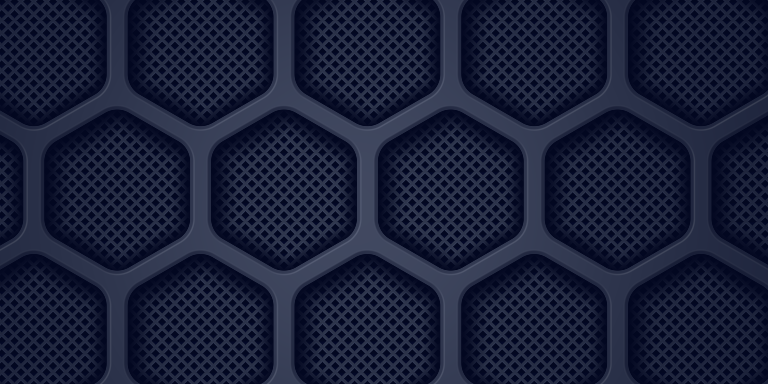
Give the GLSL for this pattern, as a Shadertoy shader.

```glsl
const float SPACING = 0.4344;        // distance between neighbouring cells
const float APOTHEM = 0.190;         // cell centre to flat side
const float CORNER = 0.062;          // corner radius
const float BEVEL = 0.010;           // width of the rim around each cell
const vec2 LIGHT = vec2(-0.75, 0.66);

const vec3 PIT = vec3(0.008, 0.026, 0.125);
const vec3 WIRE = vec3(0.185, 0.215, 0.308);
const vec3 FRAME = vec3(0.255, 0.285, 0.378);
const vec3 GLINT = vec3(0.400, 0.430, 0.520);

// Offset from the nearest centre of a triangular lattice
vec2 nearestCell(vec2 p, float spacing) {
    vec2 period = spacing * vec2(1.0, sqrt(3.0));
    vec2 a = p - period * round(p / period);
    vec2 q = p - 0.5 * period;
    vec2 b = q - period * round(q / period);
    return dot(a, a) < dot(b, b) ? a : b;
}

// Signed distance to a pointy-topped hexagon with rounded corners
float roundedHexagon(vec2 p, float apothem, float corner) {
    const vec3 k = vec3(-0.8660254, 0.5, 0.5773503);
    float r = apothem - corner;
    p = abs(p.yx);
    p -= 2.0 * min(dot(k.xy, p), 0.0) * k.xy;
    p -= vec2(clamp(p.x, -k.z * r, k.z * r), r);
    return length(p) * sign(p.y) - corner;
}

vec2 hexagonNormal(vec2 p, float apothem, float corner) {
    vec2 e = vec2(0.001, 0.0);
    vec2 g = vec2(
        roundedHexagon(p + e.xy, apothem, corner) - roundedHexagon(p - e.xy, apothem, corner),
        roundedHexagon(p + e.yx, apothem, corner) - roundedHexagon(p - e.yx, apothem, corner));
    return g / max(length(g), 1e-5);
}

// Soft line of given half width centred on d = 0
float line(float d, float halfWidth, float pixel) {
    return 1.0 - smoothstep(halfWidth - 0.5 * pixel, halfWidth + pixel, abs(d));
}

// Woven wire with diamond openings
vec3 mesh(vec2 p, vec2 diamond, float pixel) {
    vec2 q = p / diamond;
    vec2 f = fract(vec2(q.x + q.y, q.x - q.y) + 0.5) - 0.5;
    float blur = pixel * length(1.0 / diamond);
    float d = max(abs(f.x), abs(f.y)) - 0.32;
    float wire = smoothstep(-0.6 * blur, 0.6 * blur, d);
    float edge = line(d - 0.05, 0.02, blur) * step(0.0, f.x - f.y);
    vec3 pit = PIT * (1.0 + 0.25 * smoothstep(0.1, -0.4, f.x - f.y));
    return mix(pit, WIRE * (0.94 + 0.18 * edge), wire);
}

void mainImage(out vec4 fragColor, in vec2 fragCoord) {
    float pixel = 1.0 / iResolution.y;
    vec2 p = fragCoord * pixel;
    vec2 cell = nearestCell(p - vec2(0.7396, 0.505), SPACING);
    float d = roundedHexagon(cell, APOTHEM, CORNER);
    vec2 normal = hexagonNormal(cell, APOTHEM, CORNER);
    float facing = -dot(normal, LIGHT);

    // Broad light, fading to the sides
    vec2 away = (p - vec2(0.92, 0.46)) / vec2(0.90, 0.90);
    float glow = exp(-dot(away, away));

    // Recessed mesh with a shadow under the upper left rim
    vec2 diamond = SPACING * vec2(1.0 / 13.0, sqrt(3.0) / 23.0);
    float depth = mix(0.085, 0.050, 0.5 + 0.5 * facing);
    float open = smoothstep(-0.008, depth, -d);
    vec3 weave = mesh(cell, diamond, pixel);
    vec3 inside = mix(PIT, weave, open * mix(0.5, 1.06, glow));

    // Frame with a bevelled rim
    vec3 dim = vec3(0.085, 0.110, 0.205);
    vec3 frame = mix(dim, FRAME, glow);
    float rim = 1.0 - smoothstep(BEVEL - pixel, BEVEL + pixel, d);
    vec3 rimColor = mix(PIT, frame, 0.72 + 0.14 * facing);
    frame = mix(frame, rimColor, rim);
    float shine = line(d - BEVEL, 0.0012, pixel) * (0.18 + 0.45 * max(facing, 0.0));
    frame = mix(frame, GLINT * mix(0.65, 1.0, glow), shine);

    vec3 color = mix(inside, frame, smoothstep(-0.5 * pixel, 0.5 * pixel, d));
    fragColor = vec4(color, 1.0);
}
```
